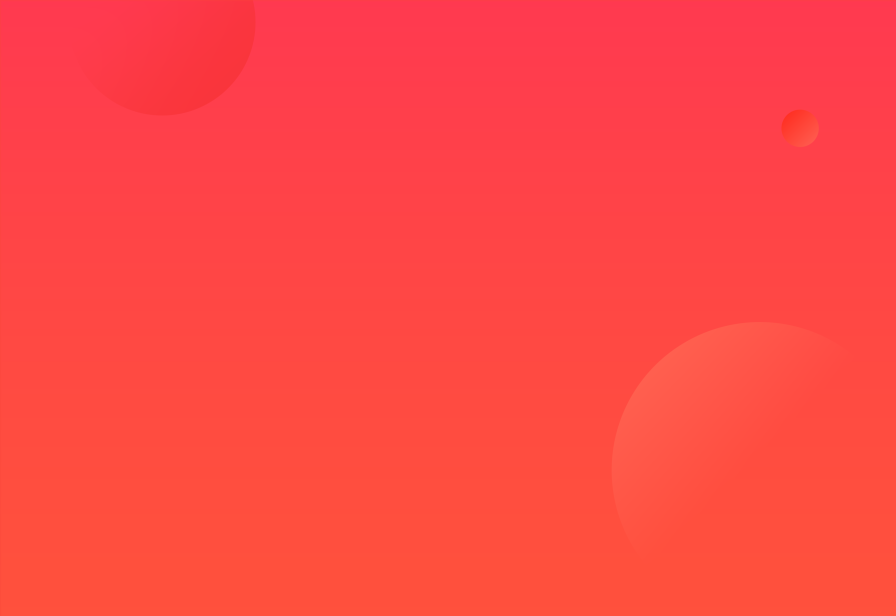
Give the GLSL for this background, as a Shadertoy shader.

```glsl
// Antialiased coverage of a disc, in units of canvas height
float disc(vec2 p, vec2 center, float radius) {
    float pixel = 0.7 / iResolution.y;
    return 1.0 - smoothstep(-pixel, pixel, length(p - center) - radius);
}

// Position across a disc along a direction: -1 at one rim, 1 at the other
float across(vec2 p, vec2 center, float radius, vec2 direction) {
    return dot((p - center) / radius, normalize(direction));
}

void mainImage(out vec4 fragColor, in vec2 fragCoord) {
    vec2 p = fragCoord / iResolution.y;
    float aspect = iResolution.x / iResolution.y;
    vec2 lowerRight = vec2(1.0, -1.0);

    // Vertical backdrop from orange to pink, easing out of the orange
    vec3 color = mix(vec3(1.0, 0.316, 0.238), vec3(1.0, 0.224, 0.313), pow(p.y, 1.35));

    // Dark disc cut by the top edge, fading toward its upper left
    vec2 darkCenter = vec2(0.181 * aspect, 0.964);
    float shade = 0.75 * smoothstep(-0.7, 1.1, across(p, darkCenter, 0.1515, lowerRight));
    color = mix(color, vec3(0.97, 0.195, 0.21), shade * disc(p, darkCenter, 0.1515));

    // Small disc with its own diagonal gradient
    vec2 smallCenter = vec2(0.893 * aspect, 0.7917);
    float blend = 0.5 + 0.5 * across(p, smallCenter, 0.0303, lowerRight);
    vec3 smallColor = mix(vec3(1.0, 0.19, 0.14), vec3(1.0, 0.35, 0.3), blend);
    color = mix(color, smallColor, disc(p, smallCenter, 0.0303));

    // Large pale disc, lit at the upper left and dissolving before its middle
    vec2 paleCenter = vec2(0.848 * aspect, 0.2367);
    float light = clamp((across(p, paleCenter, 0.2405, -lowerRight) - 0.08) / 0.92, 0.0, 1.0);
    color = mix(color, vec3(1.0, 0.375, 0.31), light * disc(p, paleCenter, 0.2405));

    // Faint orange hairline along the top and left borders
    float border = min(p.x, 1.0 - p.y);
    color = mix(color, vec3(0.98, 0.27, 0.22), 0.3 * (1.0 - smoothstep(0.001, 0.003, border)));

    fragColor = vec4(color, 1.0);
}
```
